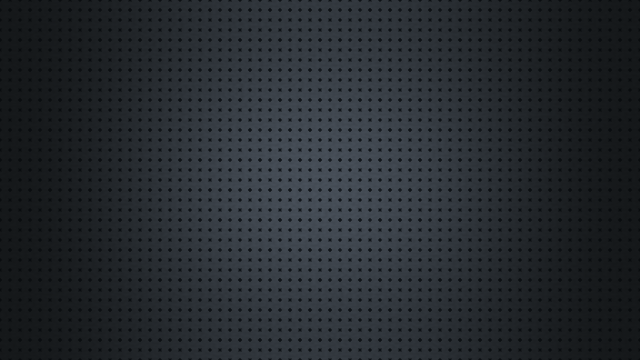
Write a WebGL 1 fragment shader that draws this pattern.

```glsl
precision highp float;
// Dark slate panel with a grid of tiny punched holes, a soft central glow and fine grain.

uniform vec2 u_resolution;

const float TAU = 6.2831853;
const vec2 HOLES = vec2(64.0, 36.0);

// Unit gradient at a lattice point, wrapped to the given period
vec2 latticeGradient(vec2 cell, vec2 period) {
  cell = mod(cell, period);
  float angle = TAU * fract(sin(dot(cell, vec2(12.99, 78.23))) * 4375.85);
  return vec2(cos(angle), sin(angle));
}

// Gradient noise that repeats after one period
float gradientNoise(vec2 p, vec2 period) {
  vec2 i = floor(p);
  vec2 f = p - i;
  vec2 w = f * f * f * (f * (f * 6.0 - 15.0) + 10.0);
  vec2 e = vec2(1.0, 0.0);
  float a = dot(latticeGradient(i, period), f);
  float b = dot(latticeGradient(i + e.xy, period), f - e.xy);
  float c = dot(latticeGradient(i + e.yx, period), f - e.yx);
  float d = dot(latticeGradient(i + e.xx, period), f - e.xx);
  return mix(mix(a, b, w.x), mix(c, d, w.x), w.y);
}

// Signed distance to a hole: squares and discs, with diamonds and slit discs every third row
float holeDistance(vec2 p, vec2 id) {
  float disc = length(p) - 0.165;
  float square = max(abs(p.x), abs(p.y)) - 0.145;
  float diamond = (abs(p.x) + abs(p.y) - 0.225) * 0.7071;
  float slitDisc = max(disc, 0.02 - abs(p.y));
  float odd = mod(id.x + id.y, 2.0);
  float thirdRow = step(1.5, mod(id.y, 3.0));
  return mix(mix(disc, square, odd), mix(diamond, slitDisc, odd), thirdRow);
}

void main() {
  vec2 uv = gl_FragCoord.xy / u_resolution;

  // Glow that fades to the sides and, more gently, to the top and bottom
  vec2 wave = cos(TAU * (uv - 0.5));
  float glow = (0.5 + 0.5 * wave.x) * (0.8 + 0.2 * wave.y);
  vec3 color = mix(vec3(0.083, 0.094, 0.102), vec3(0.275, 0.305, 0.342), glow);

  // Fine grain, slightly stretched sideways
  vec2 grainCells = vec2(160.0, 140.0);
  color *= 1.0 + 0.08 * gradientNoise(uv * grainCells, grainCells);

  // Holes centred on the grid points
  vec2 grid = uv * HOLES;
  vec2 id = floor(grid + 0.5);
  float pixel = HOLES.y / u_resolution.y;
  float hole = 1.0 - smoothstep(-0.5 * pixel, 0.5 * pixel, holeDistance(grid - id, id));
  vec3 holeColor = mix(vec3(0.04, 0.052, 0.06), vec3(0.07, 0.088, 0.105), glow);
  color = mix(color, holeColor, hole);

  gl_FragColor = vec4(color, 1.0);
}
```
